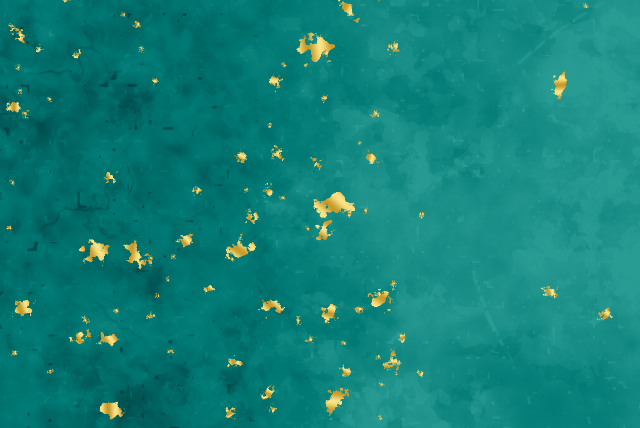
Write a Shadertoy shader that draws this texture.

```glsl
const vec3 DEEP_TEAL = vec3(0.0, 0.27, 0.275);
const vec3 MID_TEAL = vec3(0.0, 0.475, 0.455);
const vec3 PALE_TEAL = vec3(0.16, 0.61, 0.58);
const vec3 DARK_GOLD = vec3(0.79, 0.60, 0.16);
const vec3 LIGHT_GOLD = vec3(0.98, 0.89, 0.53);

float hash(vec2 p) {
    return fract(sin(dot(p, vec2(127.1, 311.7))) * 43758.5453);
}

float noise(vec2 p) {
    vec2 i = floor(p), f = fract(p);
    f = f * f * (3.0 - 2.0 * f);
    float low = mix(hash(i), hash(i + vec2(1, 0)), f.x);
    float high = mix(hash(i + vec2(0, 1)), hash(i + vec2(1, 1)), f.x);
    return mix(low, high, f.y);
}

float fbm(vec2 p) {
    float sum = 0.0, amp = 0.5;
    for (int i = 0; i < 5; i++) {
        sum += amp * noise(p);
        p = mat2(1.6, 1.2, -1.2, 1.6) * p + 17.3;
        amp *= 0.5;
    }
    return sum;
}

float pool(vec2 p, vec2 centre, vec2 size) {
    vec2 q = (p - centre) / size;
    return exp(-dot(q, q));
}

// Hard-edged blotches that come and go over the wall
float blotches(vec2 p, float scale, float level) {
    vec2 q = p * scale;
    float presence = smoothstep(0.35, 0.65, noise(q * 0.3 + 41.0));
    return smoothstep(level, level + 0.05, fbm(q)) * presence;
}

// Thin bowed stroke from a to b, broken up by grain
float scratch(vec2 p, vec2 a, vec2 b, float bend, float width) {
    vec2 along = normalize(b - a);
    float t = dot(p - a, along) / length(b - a);
    float side = dot(p - a, vec2(-along.y, along.x)) - bend * 4.0 * t * (1.0 - t);
    float ends = smoothstep(0.0, 0.25, t) * smoothstep(1.0, 0.9, t);
    float grain = smoothstep(0.25, 0.6, noise(p * 90.0));
    return exp(-side * side / (width * width)) * ends * grain;
}

float wallTone(vec2 p) {
    vec2 warped = p + 0.06 * vec2(fbm(p * 6.0), fbm(p * 6.0 + 31.0));
    float left = 1.0 - smoothstep(0.35, 1.0, p.x);
    float tone = mix(0.80, 0.38, left);
    tone += (fbm(warped * 3.5 + 5.0) - 0.48) * mix(0.35, 0.75, left);
    tone += (fbm(warped * 22.0) - 0.48) * mix(0.22, 0.5, left);

    // Shaded pools
    tone -= 0.18 * pool(p, vec2(0.15, 0.75), vec2(0.25, 0.18));
    tone -= 0.17 * pool(p, vec2(0.53, 0.38), vec2(0.16, 0.22));
    tone -= 0.20 * pool(p, vec2(1.25, 0.06), vec2(0.35, 0.13));

    // Worn patches, cracks and specks
    tone += 0.10 * blotches(warped, 12.0, 0.50);
    tone += 0.09 * blotches(warped + 7.0, 30.0, 0.52);
    tone -= 0.09 * blotches(warped + 13.0, 20.0, 0.53);
    float crack = 1.0 - smoothstep(0.0, 0.012, abs(fbm(warped * 4.0 + 60.0) - 0.5));
    tone -= 0.16 * crack * left * smoothstep(0.5, 0.75, noise(p * 7.0));
    tone += 0.13 * smoothstep(0.86, 0.95, noise(p * 85.0));
    tone -= 0.30 * left * smoothstep(0.90, 0.97, noise(p * 60.0 + 9.0));

    tone += 0.28 * scratch(p, vec2(1.10, 0.39), vec2(1.20, 0.15), -0.012, 0.004);
    tone += 0.14 * scratch(p, vec2(1.14, 0.78), vec2(1.42, 1.0), 0.015, 0.004);
    return clamp(tone, 0.0, 1.0);
}

vec3 wallColour(float tone) {
    vec3 shade = mix(DEEP_TEAL, MID_TEAL, smoothstep(-0.1, 0.6, tone));
    return mix(shade, PALE_TEAL, smoothstep(0.5, 1.05, tone));
}

// Lays torn metal flakes, one candidate per cell, over the given colour
vec3 addFlakes(vec3 colour, vec2 p, float cell, vec2 sizes, float density, float pixel) {
    vec2 home = floor(p / cell);
    for (int y = -1; y <= 1; y++)
    for (int x = -1; x <= 1; x++) {
        vec2 id = home + vec2(x, y);
        vec2 jitter = vec2(hash(id + 3.1), hash(id + 8.7));
        vec2 centre = (id + 0.1 + 0.8 * jitter) * cell;
        float pick = hash(id + 15.3);
        float chance = density * mix(1.0, 0.12, smoothstep(0.8, 1.1, centre.x));
        chance *= 0.4 + 1.2 * noise(centre * 4.0 + 23.0);
        float radius = mix(sizes.x, sizes.y, pow(hash(id + 21.9), 2.0));
        vec2 q = (p - centre) / radius;
        if (pick > chance || length(q) > 1.9) continue;

        float angle = 6.2832 * hash(id + 33.3);
        vec2 dir = vec2(cos(angle), sin(angle));
        vec2 r = vec2(dot(q, dir), dot(q, vec2(-dir.y, dir.x)));
        float torn = (fbm(r * 1.7 + 50.0 * jitter) - 0.48) * 3.2;
        float inside = 0.85 - length(r * vec2(0.85, 1.2)) + torn;
        float edge = 1.6 * pixel / radius;
        float sheen = 0.5 + 0.5 * sin(3.2 * r.x + 1.2 * r.y + angle);
        vec3 gold = mix(DARK_GOLD, LIGHT_GOLD, sheen);
        colour = mix(colour, gold, smoothstep(-edge, edge, inside));
    }
    return colour;
}

void mainImage(out vec4 fragColor, in vec2 fragCoord) {
    float pixel = 1.0 / iResolution.y;
    vec2 p = fragCoord * pixel;
    vec3 colour = wallColour(wallTone(p));
    colour = addFlakes(colour, p, 0.12, vec2(0.011, 0.034), 0.48, pixel);
    colour = addFlakes(colour, p + 4.0 * vec2(0.0), 0.075, vec2(0.004, 0.009), 0.28, pixel);
    fragColor = vec4(colour, 1.0);
}
```
